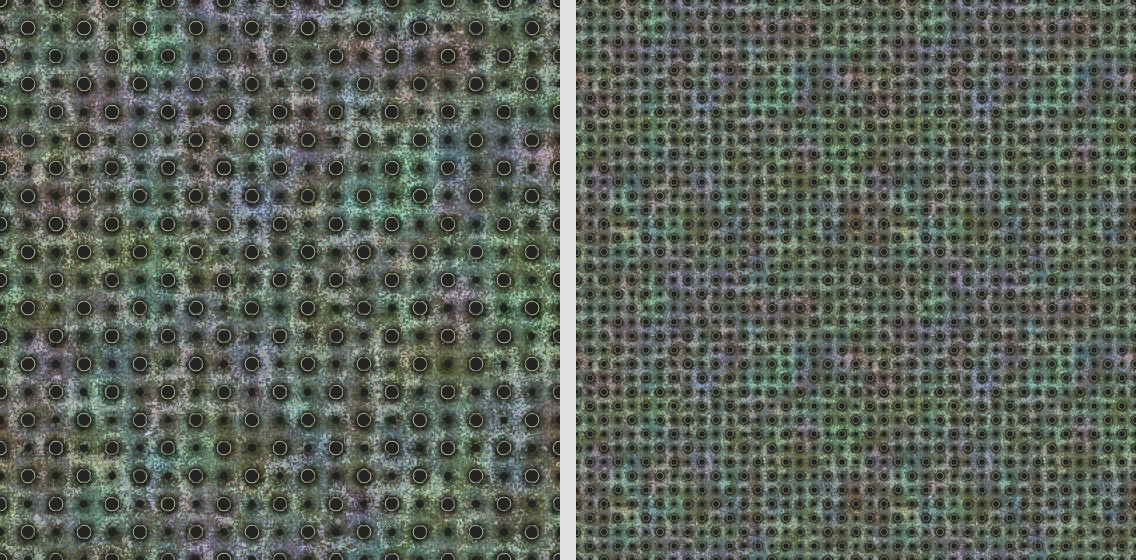
Left, the tile; right, the same tile 2 across and 2 down.
Write a Shadertoy shader that draws this texture.

```glsl
// Worn, stained metal plate with a checkerboard of large rimmed and small plain holes.

const float HOLES = 20.0;         // holes across and down, even so the checkerboard wraps
const float WEAR_REPEATS = 2.0;   // repeats of the scratch and chip layer
const int SCRATCHES = 14;
const float BIG_RADIUS = 0.28;    // radii and widths in units of the hole pitch
const float FACE_RADIUS = 0.215;
const float SMALL_RADIUS = 0.135;
const float RIM_WIDTH = 0.019;
const float SCRATCH_WIDTH = 0.0014;
const float GRAIN = 0.6;
const float TINT = 0.42;
const vec3 GRIME = vec3(0.37, 0.39, 0.32);
const vec3 STEEL = vec3(0.40, 0.46, 0.45);
const vec3 PALE = vec3(0.62, 0.67, 0.65);
const vec3 HOLE = vec3(0.14, 0.14, 0.135);
const vec3 BORE = vec3(0.075, 0.08, 0.07);
const vec3 RIM = vec3(0.70, 0.70, 0.62);

float hash(vec2 p, float seed) {
    vec3 q = fract(vec3(p, seed) * vec3(0.1031, 0.1030, 0.0973));
    q += dot(q, q.yzx + 33.33);
    return fract((q.x + q.y) * q.z);
}

// Value noise that wraps over the unit square
float noise(vec2 uv, vec2 cells, float seed) {
    vec2 p = uv * cells, i = floor(p), f = p - i;
    vec2 a = mod(i, cells), b = mod(i + 1.0, cells);
    f = f * f * (3.0 - 2.0 * f);
    return mix(mix(hash(a, seed), hash(vec2(b.x, a.y), seed), f.x),
               mix(hash(vec2(a.x, b.y), seed), hash(b, seed), f.x), f.y);
}

float fbm(vec2 uv, float cells, float seed) {
    float sum = 0.0, amp = 0.5, total = 0.0;
    for (int k = 0; k < 5; k++) {
        sum += amp * noise(uv, vec2(cells), seed + float(k));
        total += amp;
        amp *= 0.7;
        cells *= 2.0;
    }
    return sum / total;
}

vec3 noise3(vec2 uv, float cells, float seed) {
    return vec3(noise(uv, vec2(cells), seed), noise(uv, vec2(cells), seed + 1.0),
                noise(uv, vec2(cells), seed + 2.0));
}

float line(float d, float halfWidth, float px) {
    return 1.0 - smoothstep(halfWidth - 0.5 * px, halfWidth + 0.5 * px, abs(d));
}

float disc(float d, float radius, float px) {
    return 1.0 - smoothstep(radius - 0.5 * px, radius + 0.5 * px, d);
}

// Thin curved scratches and small chips, wrapping over the unit square
float wear(vec2 w, float px) {
    float amount = 0.7 * smoothstep(0.68, 0.72, fbm(w, 22.0, 70.0));
    for (int k = 0; k < SCRATCHES; k++) {
        float n = float(k);
        vec2 centre = vec2(hash(vec2(n, 3.0), 81.0), hash(vec2(n, 7.0), 82.0));
        float angle = 1.57 + 2.0 * (hash(vec2(n, 11.0), 83.0) - 0.5);
        float reach = mix(0.02, 0.09, hash(vec2(n, 13.0), 84.0));
        vec2 d = fract(w - centre + 0.5) - 0.5;
        vec2 dir = vec2(cos(angle), sin(angle));
        float along = dot(d, dir);
        float across = dot(d, vec2(-dir.y, dir.x)) + 2.0 * along * along;
        float fade = 1.0 - smoothstep(0.6 * reach, reach, abs(along));
        amount = max(amount, 0.85 * fade * line(across, SCRATCH_WIDTH, px));
    }
    return amount * smoothstep(0.2, 0.55, noise(w, vec2(90.0), 90.0));
}

void mainImage(out vec4 fragColor, in vec2 fragCoord) {
    vec2 uv = fragCoord / iResolution.xy;
    vec2 p = uv * HOLES;
    float px = HOLES / iResolution.y;
    vec2 nearest = floor(p + 0.5);

    // Dark stains spreading from each hole
    vec3 light = vec3(1.0);
    float halo = 0.0;
    float ragged = 0.14 * (fbm(uv, 50.0, 10.0) - 0.5);
    for (int y = -1; y <= 1; y++)
    for (int x = -1; x <= 1; x++) {
        vec2 id = nearest + vec2(x, y);
        vec2 key = mod(id, HOLES);
        bool big = mod(key.x + key.y, 2.0) < 0.5;
        float d = length(p - id + vec2(0.0, 0.03)) + ragged;
        float stain = big ? 0.78 * (1.0 - smoothstep(0.16, 0.56, d))
                          : 0.50 * (1.0 - smoothstep(0.06, 0.54, d));
        stain *= mix(0.85, 1.1, hash(key, 20.0));
        vec3 dye = vec3(hash(key, 21.0), hash(key, 22.0), hash(key, 23.0)) - 0.5;
        light *= 1.0 - stain * (vec3(0.94, 0.91, 1.0) + 0.14 * dye);
        halo = max(halo, stain);
    }

    // Grimy steel with speckled pale flakes
    float grain = noise(uv, vec2(420.0), 30.0) - 0.5;
    float thread = noise(uv, vec2(300.0, 30.0), 31.0) + noise(uv, vec2(30.0, 300.0), 32.0) - 1.0;
    float patches = noise(uv, vec2(9.0), 33.0) - 0.5;
    vec3 col = mix(GRIME, STEEL, smoothstep(0.36, 0.58, fbm(uv, 14.0, 35.0) - 0.15 * halo));
    float flake = fbm(uv, 30.0, 42.0) + 0.25 * grain + 0.10 * patches - 0.15 * halo;
    col = mix(col, PALE, 0.75 * smoothstep(0.49, 0.66, flake));
    vec3 tint = 0.6 * noise3(uv, 11.0, 50.0) + 0.4 * noise3(uv, 170.0, 55.0) - 0.5;
    col *= 1.0 + TINT * (tint - 0.7 * dot(tint, vec3(0.333)));
    col *= (1.0 + GRAIN * grain + 0.16 * thread) * light;
    col = mix(col, PALE, wear(fract(uv * WEAR_REPEATS), WEAR_REPEATS / iResolution.y) * (1.0 - 0.6 * halo));

    // Holes: large ones carry a broken double rim, small ones a rough edge
    float d = length(p - nearest);
    if (mod(nearest.x + nearest.y, 2.0) < 0.5) {
        float broken = smoothstep(0.2, 0.6, noise(uv, vec2(140.0), 60.0));
        col = mix(col, BORE, disc(d, BIG_RADIUS, px));
        col = mix(col, HOLE, disc(d, FACE_RADIUS, px));
        col = mix(col, RIM, mix(0.5, 1.0, broken) * line(d - 0.245, RIM_WIDTH, px));
        col = mix(col, RIM, 0.45 * (1.0 - broken) * line(d - 0.21, RIM_WIDTH, px));
    } else {
        col = mix(col, HOLE * 0.95, disc(d + 0.6 * ragged, SMALL_RADIUS, px));
    }
    fragColor = vec4(clamp(col, 0.0, 1.0), 1.0);
}
```
